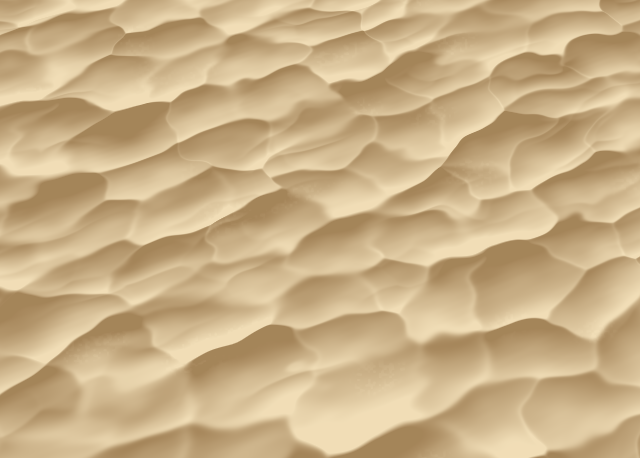
This texture is drawn by a WebGL 2 fragment shader. Its source:

```glsl
#version 300 es
precision highp float;
// Wind-rippled sand: scalloped hollows with bright crests, receding upward.

#define CELL_FREQ vec2(3.9, 6.3)
#define TILT 0.42
#define RECEDE 0.62
#define WARP 0.55
#define JITTER 0.86
#define SLOPE_GAIN 1.0
#define DETAIL_GAIN 0.34
#define CREST_GAIN 0.38
#define BASE_TONE 0.465
#define GRAIN 0.025
#define SHADE_COLOR vec3(0.645, 0.52, 0.35)
#define LIGHT_COLOR vec3(0.935, 0.858, 0.705)

uniform vec2 u_resolution;
out vec4 fragColor;

float hash(vec2 p) {
  return fract(sin(dot(p, vec2(127.1, 311.7))) * 43758.545);
}

vec2 hash2(vec2 p) {
  return vec2(hash(p), hash(p + vec2(37.2, 17.9)));
}

float noise(vec2 p) {
  vec2 i = floor(p), f = fract(p);
  f = f * f * (3.0 - 2.0 * f);
  return mix(mix(hash(i), hash(i + vec2(1, 0)), f.x),
             mix(hash(i + vec2(0, 1)), hash(i + vec2(1, 1)), f.x), f.y);
}

float fbm(vec2 p) {
  float sum = 0.0, amp = 0.5;
  for (int i = 0; i < 3; i++) {
    sum += amp * noise(p);
    p = p * 2.03 + 11.7;
    amp *= 0.5;
  }
  return sum / 0.875;
}

// Blended cellular bowls: x = slope toward the light, y = crest strength.
vec2 hollows(vec2 p, float sharpness) {
  const vec2 lightDir = vec2(0.12, 1.0);
  vec2 cell = floor(p);
  float total = 0.0, squares = 0.0, slope = 0.0;
  for (int j = -2; j <= 2; j++) {
    for (int i = -2; i <= 2; i++) {
      vec2 id = cell + vec2(i, j);
      vec2 toCenter = id + 0.5 + JITTER * (hash2(id) - 0.5) - p;
      float size = 0.16 * hash(id + 5.3);
      float w = exp(-sharpness * (dot(toCenter, toCenter) - size));
      total += w;
      squares += w * w;
      slope += w * dot(toCenter, lightDir);
    }
  }
  return vec2(slope / total, 1.0 - squares / (total * total));
}

void main() {
  vec2 uv = gl_FragCoord.xy / u_resolution.y;
  float aspect = u_resolution.x / u_resolution.y;

  // Ground plane: features shrink with height, then tilt along the wind.
  vec2 ground = vec2((uv.x - 0.5 * aspect) * (1.0 + RECEDE * uv.y),
                     uv.y + RECEDE * uv.y * uv.y);
  float c = cos(TILT), s = sin(TILT);
  vec2 q = mat2(c, -s, s, c) * ground * CELL_FREQ.x;
  q.y *= CELL_FREQ.y / CELL_FREQ.x;
  q += 20.0;

  // Bend the crests.
  vec2 bend = vec2(fbm(q * 0.9), fbm(q * 0.9 + 31.4)) - 0.5;
  vec2 warped = q + 2.0 * WARP * bend;

  // Large hollows whose crests vary from crisp to melted.
  float crispness = smoothstep(0.2, 0.8, noise(q * 1.1 + 7.1));
  vec2 dune = hollows(warped, mix(10.0, 40.0, crispness));
  float crest = CREST_GAIN * dune.y * mix(0.55, 1.2, noise(q * 1.4 + 41.0));

  // Smaller ripples fade in and out.
  vec2 ripple = hollows(warped * vec2(1.4, 1.8) + 53.0, 15.0);
  float presence = smoothstep(0.3, 0.75, noise(q * 0.9 + 3.9));
  float tone = BASE_TONE + SLOPE_GAIN * dune.x + crest;
  tone += presence * DETAIL_GAIN * (ripple.x + 0.15 * ripple.y);
  tone += 0.06 * (fbm(q * 0.6 + 71.0) - 0.5);

  // Faint streaks and patches of pale grains.
  tone += GRAIN * (noise(q * vec2(4.0, 14.0)) - 0.5);
  float patches = smoothstep(0.72, 0.86, noise(q * 1.3 + 91.0));
  float grains = smoothstep(0.45, 0.8, noise(uv * 170.0));
  tone += GRAIN * 2.0 * patches * grains;

  fragColor = vec4(mix(SHADE_COLOR, LIGHT_COLOR, clamp(tone, 0.0, 1.03)), 1.0);
}
```
